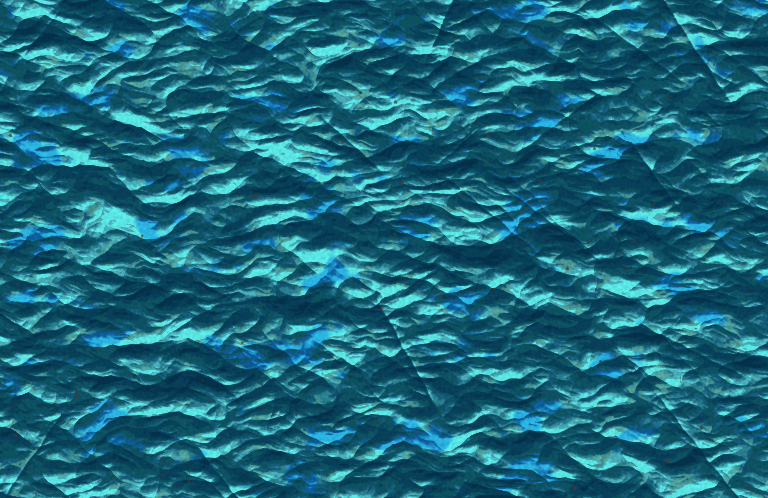
This texture is drawn by a Shadertoy shader. Its source:

```glsl
// Crumpled teal metallic foil: sharp creases, lit facets and blue reflections.
#define PATCH_FREQ 14.0   // dominant facet frequency per canvas height
#define STRETCH 0.50      // horizontal elongation of facets
#define WARP 0.028        // bending of the facet outlines
#define CONTRAST 0.95     // steepness of the lighting
#define BIAS 0.0          // overall shift towards light
#define FOLDS 16          // long straight folds
#define FOLD_GAIN 1.1
#define BLUE_AMOUNT 0.80
#define GRAIN 0.13
#define LIGHT_DIR vec2(-0.30, 0.95)

const float TAU = 6.28318;

float hash(vec2 p) {
    vec3 q = fract(p.xyx * 0.1031);
    q += dot(q, q.yzx + 33.33);
    return fract((q.x + q.y) * q.z);
}

float cornerSlope(vec2 cell, vec2 offset) {
    float a = TAU * hash(cell);
    return dot(vec2(cos(a), sin(a)), offset);
}

float gradientNoise(vec2 p) {
    vec2 i = floor(p), f = p - i;
    vec2 u = f * f * f * (f * (f * 6.0 - 15.0) + 10.0);
    vec2 e = vec2(0.0, 1.0);
    return mix(mix(cornerSlope(i, f), cornerSlope(i + e.yx, f - e.yx), u.x),
               mix(cornerSlope(i + e, f - e), cornerSlope(i + 1.0, f - 1.0), u.x), u.y);
}

mat2 rotation(float a) {
    float c = cos(a), s = sin(a);
    return mat2(c, s, -s, c);
}

// Folded surface: creased octaves weighted around the dominant facet size
float foilHeight(vec2 p) {
    p += WARP * vec2(abs(gradientNoise(p * 8.0 + 3.7)), abs(gradientNoise(p * 7.0 + 41.3)));
    p += WARP * 0.28 * vec2(gradientNoise(p * 29.0 + 17.0), abs(gradientNoise(p * 31.0 + 71.0)));
    float height = 0.0, freq = PATCH_FREQ * 0.43;
    for (int i = 0; i < 5; i++) {
        float k = float(i), octave = log2(freq / PATCH_FREQ);
        float weight = exp(-0.25 * octave * octave);
        vec2 q = rotation(0.12 + 0.30 * sin(k * 2.1)) * p * vec2(STRETCH, 1.0);
        height += weight / freq * abs(gradientNoise(q * freq + k * 19.7));
        freq *= 2.03;
    }
    return height;
}

// Scattered straight folds, light on one side and dark on the other
float foldLight(vec2 p, float aspect) {
    float light = 0.0;
    for (int i = 0; i < FOLDS; i++) {
        vec2 id = vec2(float(i) + 5.0, 12.0);
        vec2 center = vec2(hash(id) * aspect, hash(id + 31.0));
        float side = hash(id + 57.0) < 0.6 ? -1.0 : 1.0;
        float angle = side * mix(0.45, 1.15, hash(id + 83.0));
        vec2 q = rotation(-angle) * (p - center);
        q.y += 0.004 * gradientNoise(q * 24.0 + id);
        float reach = mix(0.06, 0.19, hash(id + 97.0));
        float width = mix(0.004, 0.014, hash(id + 113.0));
        float taper = smoothstep(1.0, 0.6, abs(q.x) / reach);
        light += taper * clamp(q.y / 0.002, -1.0, 1.0) * exp(-abs(q.y) / width);
    }
    return light;
}

// Tone ramp from shaded foil to direct reflection
vec3 foilColor(float z) {
    vec3 c = mix(vec3(0.015, 0.19, 0.29), vec3(0.03, 0.25, 0.35), smoothstep(-2.0, -1.0, z));
    c = mix(c, vec3(0.05, 0.32, 0.38), smoothstep(-0.70, -0.25, z));
    c = mix(c, vec3(0.08, 0.36, 0.48), smoothstep(0.02, 0.24, z));
    c = mix(c, vec3(0.16, 0.49, 0.55), smoothstep(0.28, 0.50, z));
    c = mix(c, vec3(0.28, 0.67, 0.72), smoothstep(0.62, 0.86, z));
    return mix(c, vec3(0.35, 0.90, 0.89), smoothstep(1.02, 1.32, z));
}

void mainImage(out vec4 fragColor, in vec2 fragCoord) {
    vec2 p = fragCoord / iResolution.y;
    float aspect = iResolution.x / iResolution.y;

    // Slope towards the light
    vec2 stepToLight = LIGHT_DIR * 0.0015;
    float slope = (foilHeight(p + stepToLight) - foilHeight(p - stepToLight)) / 0.003;
    float grain = gradientNoise(p * 150.0);
    float z = slope * CONTRAST + BIAS + 0.45 * gradientNoise(p * 2.3 + 8.0);
    z += FOLD_GAIN * foldLight(p, aspect) + GRAIN * grain;
    vec3 color = foilColor(z);

    // Blue reflections on half-lit facets
    float blueArea = gradientNoise(p * vec2(7.0, 12.0) + 63.0) + 0.4 * gradientNoise(p * 26.0);
    float blue = smoothstep(0.17, 0.32, blueArea) * smoothstep(0.1, 0.5, z);
    vec3 blueTint = mix(vec3(0.01, 0.32, 0.62), vec3(0.12, 0.66, 0.88), smoothstep(0.4, 1.3, z));
    color = mix(color, blueTint, BLUE_AMOUNT * blue);

    // Greenish rims and tiny rusty specks along creases
    float rim = smoothstep(0.35, 0.6, z) * smoothstep(1.15, 0.85, z);
    float rimArea = smoothstep(0.05, 0.25, gradientNoise(p * 20.0 + 29.0));
    color = mix(color, vec3(0.34, 0.62, 0.55), 0.6 * rim * rimArea * (1.0 - blue));
    float speck = smoothstep(0.42, 0.55, gradientNoise(p * 75.0 + 5.0));
    speck *= smoothstep(0.08, 0.25, gradientNoise(p * 9.0 + 91.0));
    color = mix(color, vec3(0.30, 0.20, 0.18), 0.7 * speck);

    fragColor = vec4(clamp(color * (1.0 + 0.12 * grain), 0.0, 1.0), 1.0);
}
```
